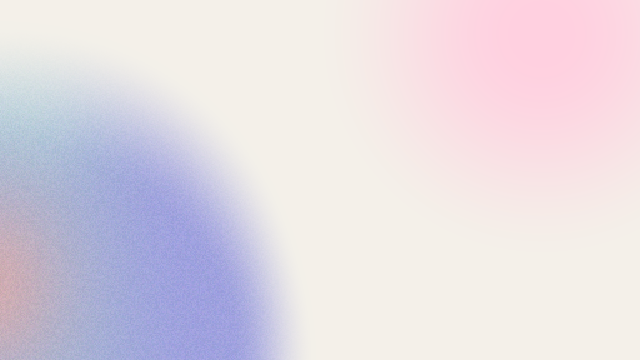
Reproduce this background procedurally as a WebGL 2 fragment shader.

```glsl
#version 300 es
precision highp float;
// Soft pastel backdrop: a grainy blue orb at lower left and a pink glow at upper right.

#define ORB_CENTER vec2(0.0, 0.005)
#define ORB_RADIUS 0.76
#define GLOW_CENTER vec2(1.505, 0.905)
#define GLOW_RADIUS 0.67
#define BLUSH_CENTER vec2(-0.03, 0.21)
#define GRAIN_CELLS 288.0
#define GRAIN_AMOUNT 0.07

uniform vec2 u_resolution;
out vec4 outColor;

const vec3 CREAM = vec3(0.955, 0.943, 0.914);
const vec3 PINK = vec3(1.0, 0.815, 0.878);
const vec3 TEAL = vec3(0.70, 0.80, 0.855);
const vec3 BLUE = vec3(0.645, 0.705, 0.835);
const vec3 PERIWINKLE = vec3(0.622, 0.632, 0.872);
const vec3 BLUSH = vec3(0.815, 0.675, 0.695);

// One random value per colour channel for each grain cell
vec3 hash3(vec2 cell) {
    vec3 q = fract(cell.xyx * vec3(0.1031, 0.1030, 0.0973));
    q += dot(q, q.yxz + 33.33);
    return fract((q.xxy + q.yxx) * q.zyx);
}

// Colour field inside the orb
vec3 orbColor(vec2 p) {
    vec3 color = mix(BLUE, TEAL, smoothstep(0.40, 0.72, p.y));
    color = mix(color, PERIWINKLE, smoothstep(0.12, 0.57, p.x + 0.08 * p.y));
    vec2 d = (p - BLUSH_CENTER) / vec2(0.20, 0.25);
    return mix(color, BLUSH, exp(-dot(d, d)));
}

void main() {
    vec2 p = gl_FragCoord.xy / u_resolution.y;
    // Keep the glow anchored to the right edge at any aspect ratio
    vec2 glowPoint = p - vec2(u_resolution.x / u_resolution.y - 16.0 / 9.0, 0.0);

    // Pink glow over the cream ground
    float glow = 1.0 - smoothstep(0.04, GLOW_RADIUS, length(glowPoint - GLOW_CENTER));
    vec3 color = mix(CREAM, PINK, glow);

    // Orb with a blurred rim, softer toward the top
    vec2 fromOrb = p - ORB_CENTER;
    float r = length(fromOrb);
    float blur = mix(0.12, 0.18, smoothstep(0.2, 1.0, fromOrb.y / max(r, 0.001)));
    float orb = 1.0 - smoothstep(ORB_RADIUS - blur, ORB_RADIUS + blur, r);

    // Fine grain: mostly shared brightness, partly coloured
    vec3 noise = hash3(floor(p * GRAIN_CELLS)) - 0.5;
    vec3 grain = mix(vec3(noise.x), noise, 0.5) * GRAIN_AMOUNT;
    color = mix(color, orbColor(p) + grain, orb);

    outColor = vec4(color, 1.0);
}
```
